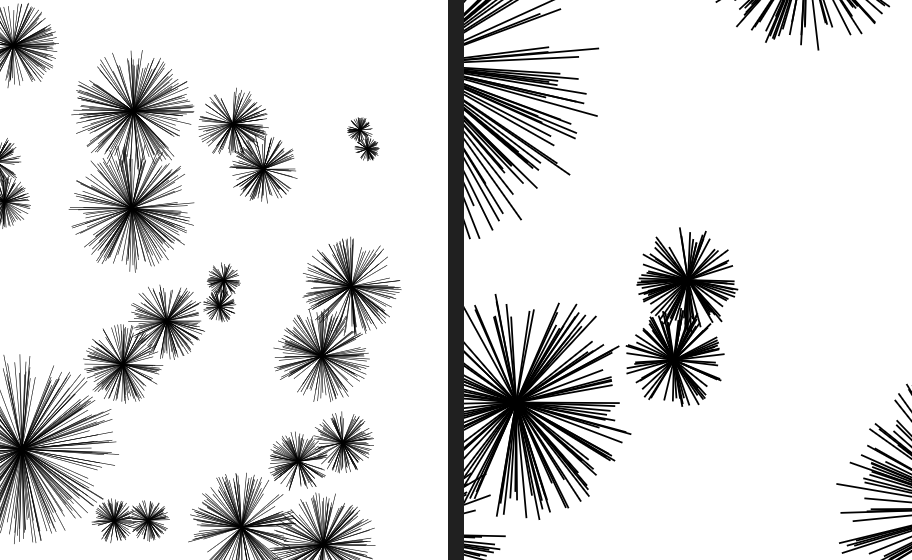
Left, the full canvas; right, a detail of the centre.
This pattern is drawn by a Shadertoy shader. Its source:

```glsl
// Pairs of black spiky bursts scattered on white paper.
// Pair centres follow a low-discrepancy sequence; every burst is a fan of
// thin straight rays with hashed angles and lengths, blended by coverage.

#define PAIRS 12            // number of burst pairs
#define MIN_RADIUS 0.024    // radii and widths are in canvas heights
#define MAX_RADIUS 0.115
#define GIANT_EXTRA 0.06    // added to the largest pair only
#define PAIR_GAP 1.5        // partner distance in radii
#define RAY_WIDTH 0.00105
#define SHORTEST_RAY 0.70   // relative to the burst radius
#define BASE_RAYS 46.0
#define RAYS_PER_RADIUS 1000.0

const float TAU = 6.2831853;
const vec3 PAPER = vec3(1.0);
const vec3 INK = vec3(0.0);

vec2 hash22(vec2 p) {
    vec3 a = fract(p.xyx * vec3(0.1031, 0.1030, 0.0973));
    a += dot(a, a.yzx + 33.33);
    return fract((a.xx + a.yz) * a.zy);
}

// Share of a pixel covered by a thin line whose axis lies at this distance
float lineCoverage(float dist, float pixel) {
    float halfWidth = 0.5 * RAY_WIDTH;
    float overlap = min(dist + 0.5 * pixel, halfWidth)
                  - max(dist - 0.5 * pixel, -halfWidth);
    return clamp(overlap / pixel, 0.0, 1.0);
}

// Fraction of paper left visible by one burst centred at the origin
float burstPaper(vec2 p, float radius, float id, float pixel) {
    if (length(p) > radius + pixel) return 1.0;
    float paper = 1.0;
    int rays = int(BASE_RAYS + RAYS_PER_RADIUS * radius);
    for (int k = 0; k < rays; k++) {
        vec2 rnd = hash22(vec2(float(k) + 1.7, id * 7.3 + 2.9));
        float angle = TAU * rnd.x;
        vec2 dir = vec2(cos(angle), sin(angle));
        float along = dot(p, dir);
        float across = abs(p.x * dir.y - p.y * dir.x);
        float rayEnd = radius * mix(SHORTEST_RAY, 1.0, rnd.y);
        float ends = clamp(along / pixel + 0.5, 0.0, 1.0)
                   * clamp((rayEnd - along) / pixel + 0.5, 0.0, 1.0);
        paper *= 1.0 - ends * lineCoverage(across, pixel);
    }
    return paper;
}

void mainImage(out vec4 fragColor, in vec2 fragCoord) {
    float pixel = 1.0 / iResolution.y;
    float aspect = iResolution.x * pixel;
    vec2 p = fragCoord * pixel;
    float paper = 1.0;

    for (int i = 0; i < PAIRS; i++) {
        float n = float(i);

        // Even scatter over the canvas
        vec2 centre = fract(0.5 + n * vec2(0.7549, 0.5698));
        centre.x *= aspect;

        // Graded sizes with one giant
        float rank = mod(n + 1.0, float(PAIRS)) / float(PAIRS - 1);
        float radius = mix(MIN_RADIUS, MAX_RADIUS, rank)
                     + GIANT_EXTRA * pow(rank, 20.0);

        // The partner leans against the first burst in a turning direction
        float lean = radians(260.0 + 101.0 * n);
        vec2 partner = centre + PAIR_GAP * radius * vec2(cos(lean), sin(lean));

        paper *= burstPaper(p - centre, radius, 2.0 * n, pixel);
        paper *= burstPaper(p - partner, radius * 0.97, 2.0 * n + 1.0, pixel);
    }

    fragColor = vec4(mix(INK, PAPER, paper), 1.0);
}
```
